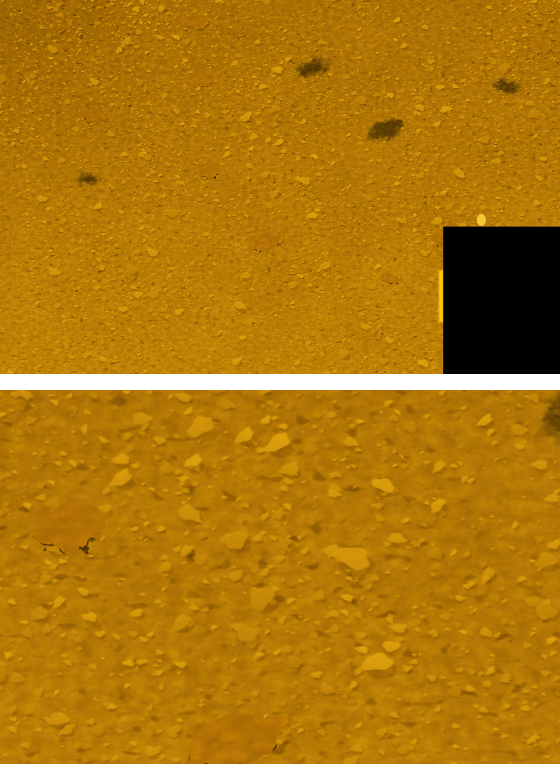
Top, the full canvas; bottom, a detail of the centre.
Write a Shadertoy shader that draws this texture.

```glsl
// Amber-lit gravel ground: gradient-noise soil strewn with flattened pebbles,
// ragged leaves and damp stains, with a black panel in the lower right corner.
// Lengths are fractions of the canvas height.

#define SOIL_TONE 0.47
#define SHADE_SLOPE 0.24
#define GRAIN_CONTRAST 0.62
#define PEBBLE_SHARE 0.62
#define PEBBLE_SHADOW 0.24
#define CREVICE_DEPTH 0.55
#define EDGE_SOFTNESS 0.0018
#define LITTER_CELL 0.27
#define PANEL_CORNER vec2(1.185, 0.394)
#define DARK_SOIL vec3(0.56, 0.36, 0.01)
#define PALE_STONE vec3(0.87, 0.63, 0.05)
#define CRACK_COLOR vec3(0.20, 0.12, 0.0)

float soft;   // edge width, never below about one pixel

vec2 hash2(vec2 p) {
    vec3 q = fract(p.xyx * vec3(0.1031, 0.1030, 0.0973));
    q += dot(q, q.yzx + 33.33);
    return fract((q.xx + q.yz) * q.zy);
}

float cornerSlope(vec2 cell, vec2 offset) {
    return dot(hash2(cell + 200.0) * 2.0 - 1.0, offset);
}

float gradientNoise(vec2 p) {
    vec2 i = floor(p), f = fract(p);
    vec2 u = f * f * f * (f * (f * 6.0 - 15.0) + 10.0);
    vec2 e = vec2(1.0, 0.0);
    return mix(mix(cornerSlope(i, f), cornerSlope(i + e.xy, f - e.xy), u.x),
               mix(cornerSlope(i + e.yx, f - e.yx), cornerSlope(i + e.xx, f - e.xx), u.x), u.y);
}

float fractalNoise(vec2 p) {
    float sum = 0.0, weight = 0.5;
    for (int i = 0; i < 4; i++) {
        sum += weight * gradientNoise(p);
        p = p * 2.03 + 17.3;
        weight *= 0.6;
    }
    return sum;
}

vec2 rotate(vec2 v, float angle) {
    float c = cos(angle), s = sin(angle);
    return vec2(c * v.x + s * v.y, c * v.y - s * v.x);
}

float inside(float d) {
    return 1.0 - smoothstep(-soft, soft, d);
}

// One layer of angular stones, each with a short shadow at its lower right
float addPebbles(float tone, vec2 p, float cell, float share, float seed) {
    vec2 home = floor(p / cell);
    for (int k = 0; k < 9; k++) {
        vec2 id = home + vec2(k % 3 - 1, k / 3 - 1);
        vec2 place = hash2(id + seed), look = hash2(id + seed + 71.0);
        vec2 kind = hash2(id + seed + 143.0);
        if (kind.x > share) continue;
        float size = cell * mix(0.17, 0.42, look.x * look.x);
        vec2 v = p - (id + place) * cell;
        vec2 stone = rotate(v, (look.y - 0.4) * 1.4) * vec2(1.0, 1.3 + 0.6 * kind.y);
        float angle = atan(stone.y, stone.x + 1e-5);
        float facets = 1.0 + 0.13 * sin(3.0 * angle + 40.0 * look.y)
                           + 0.07 * sin(5.0 * angle + 30.0 * place.x);
        float mask = inside(length(stone) * facets - size);
        vec2 shade = (v + size * vec2(-0.25, 0.45)) * vec2(1.0, 1.5);
        tone -= PEBBLE_SHADOW * inside(length(shade) - size) * (1.0 - mask);
        float stoneTone = mix(0.56, 1.02, kind.y) + 0.10 * v.y / size;
        tone = mix(tone, stoneTone, 0.85 * mask);
    }
    return tone;
}

vec3 groundColor(float tone) {
    float t = clamp(tone, 0.0, 1.15);
    vec3 c = mix(DARK_SOIL, PALE_STONE, vec3(t, pow(t, 1.15), t * t));
    return c * clamp(1.0 + 0.7 * min(tone, 0.0), 0.3, 1.0);
}

// Leaves with dark broken lower rims; damp stains towards the top
vec3 addLitter(vec3 color, vec2 p) {
    vec2 home = floor(p / LITTER_CELL);
    float ragged = fractalNoise(p * 28.0);
    float flecks = gradientNoise(p * vec2(60.0, 95.0));
    for (int k = 0; k < 9; k++) {
        vec2 id = home + vec2(k % 3 - 1, k / 3 - 1);
        vec2 place = hash2(id + 311.0), kind = hash2(id + 397.0);
        vec2 v = rotate(p - (id + place) * LITTER_CELL, 0.7 * (kind.y - 0.3));
        float size = mix(0.026, 0.052, kind.y);
        float d = length(v * vec2(1.0, 1.9)) - size + 0.065 * ragged;
        if (kind.x < 0.38) {
            vec3 leaf = vec3(0.69, 0.43, 0.015) * (1.0 + 0.25 * flecks);
            color = mix(color, leaf, 0.72 * inside(d));
            float rim = inside(abs(d) - 0.0016) * (1.0 - smoothstep(-0.012, 0.0, v.y));
            color = mix(color, CRACK_COLOR, 0.85 * rim * smoothstep(-0.15, 0.15, flecks));
        } else if (kind.x > 0.66 && place.y + id.y > 1.9) {
            float damp = 1.0 - smoothstep(-0.022, 0.012, d + 0.012 * flecks);
            color *= 1.0 - 0.48 * damp;
        }
    }
    return color;
}

void mainImage(out vec4 fragColor, in vec2 fragCoord) {
    vec2 p = fragCoord / iResolution.y;
    soft = max(EDGE_SOFTNESS, 0.7 / iResolution.y);
    // Soil: broad light, slanting gravel drifts, grain and crevices
    float drift = smoothstep(-0.28, 0.30, fractalNoise(rotate(p, -0.45) * vec2(2.6, 4.5)));
    float tone = SOIL_TONE - SHADE_SLOPE * (p.y - 0.5);
    tone -= 0.16 * (1.0 - smoothstep(0.0, 0.7, length(p - vec2(0.0, 1.0))));
    tone += 0.20 * fractalNoise(p * 6.0) + GRAIN_CONTRAST * fractalNoise(p * vec2(65.0, 95.0));
    float crevice = smoothstep(0.20, 0.46, gradientNoise(p * vec2(62.0, 115.0) + 9.0));
    tone -= CREVICE_DEPTH * crevice * (0.35 + 0.65 * drift);
    // Pebbles from grit to small stones
    float cell = 0.0105;
    for (int i = 0; i < 4; i++) {
        float share = PEBBLE_SHARE * (0.35 + 0.65 * drift) / (1.0 + 0.55 * float(i));
        tone = addPebbles(tone, p, cell, share, 53.0 * float(i) + 500.0);
        cell *= 1.55;
    }
    vec3 color = addLitter(groundColor(tone), p);
    // Bright sliver and pale stone beside the panel
    vec2 sliver = abs(p - vec2(1.181, 0.208)) - vec2(0.007, 0.068);
    float glow = 1.0 - smoothstep(-0.004, 0.006, max(sliver.x, sliver.y));
    color = mix(color, vec3(0.98, 0.78, 0.06), glow);
    float lump = length((p - vec2(1.287, 0.412)) * vec2(1.3, 1.0)) - 0.016;
    color = mix(color, vec3(0.96, 0.78, 0.22), inside(lump));
    // Black panel
    vec2 gap = PANEL_CORNER - p;
    fragColor = vec4(color * (1.0 - inside(max(gap.x, gap.y - 1.0 + 1.0 - 2.0 * gap.y))), 1.0);
}
```
